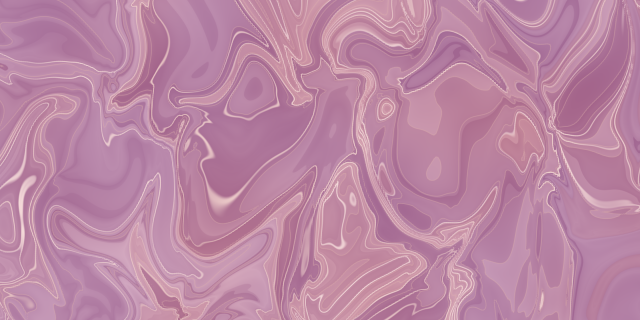
This background is drawn by a Shadertoy shader. Its source:

```glsl
// Liquid marble in mauve and rose: the plane is folded by octaves of noise,
// then a scalar field on it is cut into bands of hashed tone.
// Pale veins follow some band edges and swell where the field is flat.

const vec3 DEEP_MAUVE = vec3(0.655, 0.420, 0.570);
const vec3 PALE_MAUVE = vec3(0.835, 0.662, 0.742);
const vec3 ROSE_SHIFT = vec3(0.018, -0.014, -0.050);
const vec3 CREAM      = vec3(0.965, 0.870, 0.870);
const vec3 PEACH      = vec3(0.870, 0.690, 0.670);

float hash1(float n) {
    return fract(sin(n * 12.9898 + 4.137) * 43758.5453);
}

vec2 hashDirection(vec2 cell) {
    float a = 6.28319 * fract(sin(dot(cell, vec2(127.1, 311.7))) * 43758.5453);
    return vec2(cos(a), sin(a));
}

// Gradient noise, roughly -0.6 to 0.6
float noise(vec2 p) {
    vec2 i = floor(p), f = p - i;
    vec2 u = f * f * f * (f * (f * 6.0 - 15.0) + 10.0);
    float a = dot(hashDirection(i), f);
    float b = dot(hashDirection(i + vec2(1, 0)), f - vec2(1, 0));
    float c = dot(hashDirection(i + vec2(0, 1)), f - vec2(0, 1));
    float d = dot(hashDirection(i + vec2(1, 1)), f - vec2(1, 1));
    return mix(mix(a, b, u.x), mix(c, d, u.x), u.y);
}

// Each octave displaces the result of the one before
vec2 foldPlane(vec2 q) {
    float amplitude = 1.2, frequency = 0.8;
    for (int i = 0; i < 4; i++) {
        vec2 s = q * frequency + float(i) * 7.3;
        q += amplitude * vec2(noise(s), noise(s + vec2(31.7, 17.3)));
        amplitude *= 0.5;
        frequency *= 1.7;
    }
    return q;
}

// Band coordinate with alternating wide and crowded stretches
float bandField(vec2 p) {
    vec2 q = foldPlane(p * vec2(4.0, 2.9) + vec2(3.1, 8.4));
    float x = 7.0 * (0.95 * noise(q * 0.9) + 0.36 * q.x + 0.12 * q.y);
    return x + 0.6 * sin(x * 0.9);
}

// Hashed value per band, edges smoothed over w, averaged when too fine
float bandValue(float x, float w, float seed) {
    float edge = floor(x + 0.5);
    float s = clamp(w, 0.001, 0.5);
    float v = mix(hash1(edge - 1.0 + seed), hash1(edge + seed),
                  smoothstep(-s, s, x - edge));
    return mix(v, 0.5, smoothstep(0.5, 1.5, w));
}

// Vein on a share of the edges; w is its softness in band units
float vein(float x, float w, float halfWidth, float share, float seed) {
    float edge = floor(x + 0.5);
    float present = step(hash1(edge + seed), share);
    float line = 1.0 - smoothstep(max(halfWidth - w, 0.0), halfWidth + w, abs(x - edge));
    return present * line * (1.0 - smoothstep(0.2, 0.7, w));
}

// Colour at p; w is the sample spacing and slope the field's steepness
vec3 marble(vec2 p, float x, float w, float slope) {
    float fineX = x * 2.4 + 0.37;

    // Tone: broad bands, fine streaks, silky centres and a slow drift
    float tone = 0.52 * (bandValue(x, w, 0.0) - 0.5)
               + 0.32 * (bandValue(fineX, w * 2.4, 53.0) - 0.5)
               + 0.22 * noise(p * 3.0 + 5.0);
    float centre = abs(x - floor(x + 0.5)) - 0.25;
    tone += 0.25 * centre * (1.0 - smoothstep(0.4, 1.0, w));
    vec3 color = mix(DEEP_MAUVE, PALE_MAUVE, clamp(0.5 + 1.5 * tone, -0.1, 1.1));

    // Hue swings between lavender and rose
    float hue = 0.1 + 1.5 * (bandValue(x * 0.5, w * 0.5, 91.0) - 0.5) + noise(p * 2.3 + 19.0);
    color += ROSE_SHIFT * clamp(hue, -0.5, 1.2);

    // Veins: faint fine ones in peach, then the bright cream ones
    float fineVein = vein(fineX, w * 2.4, 0.0009 * slope * 2.4, 0.4, 23.0);
    color = mix(color, PEACH, 0.4 * fineVein);
    float brightVein = vein(x, max(w, 0.03), max(0.0013 * slope, 0.035), 0.5, 71.0);
    float strength = clamp(0.75 + 0.7 * noise(p * 6.0 + 40.0), 0.35, 1.0);
    vec3 veinColor = mix(CREAM, PEACH, 0.6 * bandValue(x * 0.7, w, 11.0));
    return mix(color, veinColor, strength * brightVein);
}

void mainImage(out vec4 fragColor, in vec2 fragCoord) {
    // Average a 2 by 2 grid of samples in each pixel
    vec3 sum = vec3(0.0);
    for (int i = 0; i < 4; i++) {
        vec2 offset = vec2(i & 1, i >> 1) * 0.5 - 0.25;
        vec2 p = (fragCoord + offset) / iResolution.y;
        float x = bandField(p);
        float perPixel = length(vec2(dFdx(x), dFdy(x)));
        sum += marble(p, x, 0.55 * perPixel, perPixel * iResolution.y);
    }
    fragColor = vec4(sum / 4.0, 1.0);
}
```
